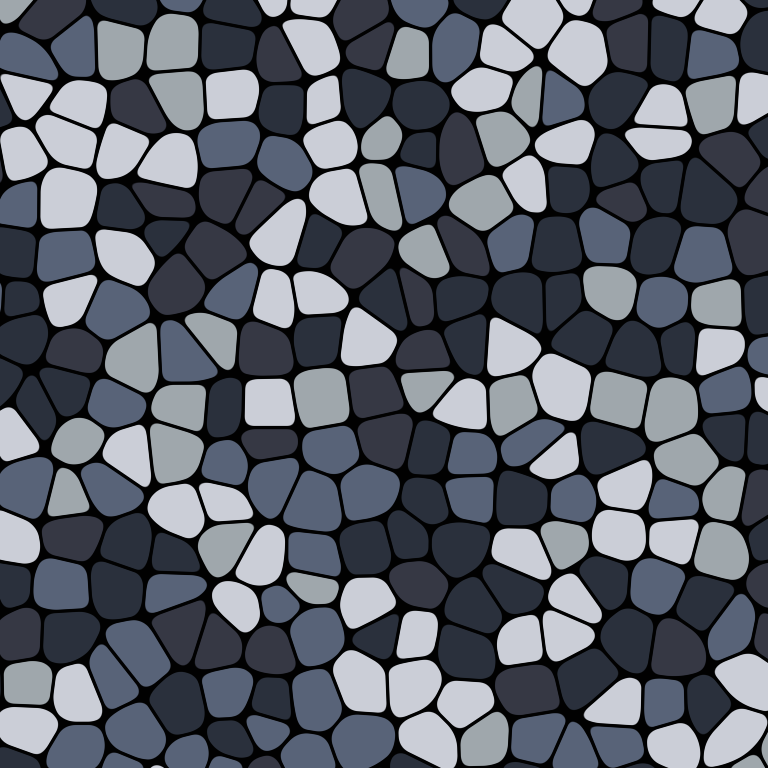
Reproduce this pattern procedurally as a WebGL 2 fragment shader.

```glsl
#version 300 es
precision highp float;
// Irregular mosaic of rounded stones in slate, grey and pale tones on black.
// A jittered Voronoi grid gives the cells; a smooth minimum of the distances
// to their borders rounds the corners, and a hash picks each stone's tone.

uniform vec2 u_resolution;
out vec4 outColor;

const float CELLS = 15.5;      // stones across the canvas
const float JITTER = 0.8;      // irregularity of the seeds
const float HALF_GAP = 0.034;  // half the joint width, in cells
const float ROUNDING = 0.2;    // corner softness, in cells

const vec3 JOINT = vec3(0.004);
const vec3 NAVY = vec3(0.165, 0.190, 0.236);
const vec3 PLUM = vec3(0.210, 0.218, 0.268);
const vec3 SLATE = vec3(0.345, 0.388, 0.470);
const vec3 ASH = vec3(0.622, 0.654, 0.674);
const vec3 PALE = vec3(0.797, 0.809, 0.844);

float hash(vec2 p) {
  return fract(sin(dot(p, vec2(127.1, 311.7))) * 43758.5453);
}

// Seed position of a grid cell
vec2 seedPoint(vec2 cell, float jitter) {
  vec2 offset = vec2(hash(cell + 3.7), hash(cell + 41.3)) - 0.5;
  return cell + 0.5 + jitter * offset;
}

float smoothMin(float a, float b, float k) {
  float h = max(k - abs(a - b), 0.0) / k;
  return min(a, b) - 0.25 * k * h * h;
}

// Grid cell whose seed lies nearest to p
vec2 nearestCell(vec2 p, float jitter) {
  vec2 base = floor(p);
  vec2 best = base;
  float bestDistance = 1e3;
  for (int y = -2; y <= 2; y++) {
    for (int x = -2; x <= 2; x++) {
      vec2 cell = base + vec2(x, y);
      float d = distance(p, seedPoint(cell, jitter));
      if (d < bestDistance) {
        bestDistance = d;
        best = cell;
      }
    }
  }
  return best;
}

// Rounded distance from p to the border of its cell
float borderDistance(vec2 p, vec2 home, float jitter, float rounding) {
  vec2 a = seedPoint(home, jitter);
  float border = 1e3;
  for (int y = -2; y <= 2; y++) {
    for (int x = -2; x <= 2; x++) {
      if (x == 0 && y == 0) continue;
      vec2 b = seedPoint(home + vec2(x, y), jitter);
      float d = dot(0.5 * (a + b) - p, normalize(b - a));
      border = smoothMin(border, d, rounding);
    }
  }
  return border;
}

// Tone of a stone, weighted by its share of the mosaic
vec3 stoneColor(float pick) {
  if (pick < 0.27) return NAVY;
  if (pick < 0.41) return PLUM;
  if (pick < 0.62) return SLATE;
  if (pick < 0.74) return ASH;
  return PALE;
}

void main() {
  float scale = CELLS / min(u_resolution.x, u_resolution.y);
  vec2 p = gl_FragCoord.xy * scale;

  vec2 home = nearestCell(p, JITTER);
  float border = borderDistance(p, home, JITTER, ROUNDING);

  // Edge smoothed over about one pixel
  float stone = smoothstep(-0.6 * scale, 0.6 * scale, border - HALF_GAP);
  vec3 color = mix(JOINT, stoneColor(hash(home + 17.9)), stone);
  outColor = vec4(color, 1.0);
}
```
